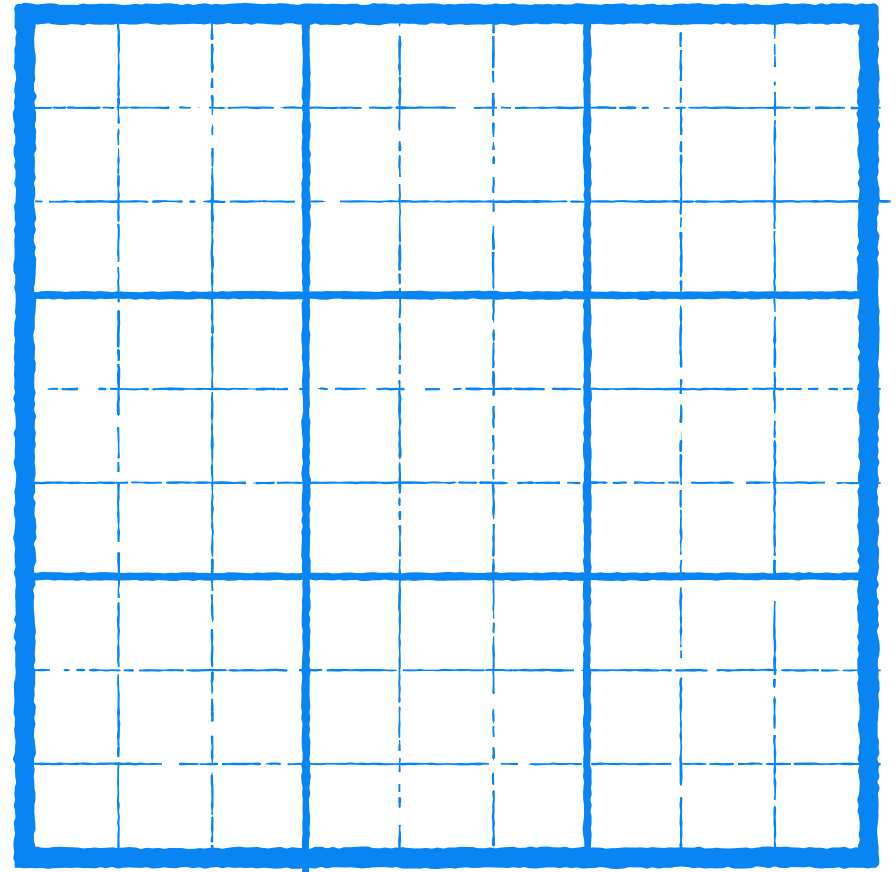
A Shadertoy shader for this pattern:

```glsl
// Hand-inked 9 x 9 grid: thin cell rules, heavier rules every third line and a
// thick frame. Each line is an exact-coverage band whose two edges wander by
// layered value noise; thin rules also lose ink in short gaps.

const vec3 PAPER = vec3(1.0);
const vec3 INK = vec3(0.03, 0.52, 0.95);

// Lengths are fractions of the canvas height.
const float CELLS = 9.0;
const float BLOCK = 3.0;                // cells between heavier rules
const float PITCH = 0.1075;
const vec2 ORIGIN = vec2(0.0284, 0.0164);
const float SPAN = CELLS * PITCH;

// Per weight: thin rule, block rule, frame.
const vec3 HALF_WIDTH = vec3(0.00125, 0.0044, 0.0116);
const vec3 ROUGHNESS = vec3(0.0010, 0.0015, 0.0024);
const float ROW_SMOOTHNESS = 0.75;      // rows are steadier than columns

const float FINE_FREQ = 150.0;
const float MID_FREQ = 62.0;
const float DRIFT_FREQ = 13.0;
const float GAP_FREQ = 125.0;
const float GAP_DEPTH = 0.0026;

const float ROW_TAIL = 0.0140;          // thin rows overshoot the frame
const float LONG_TAIL = 0.0255;
const float LONG_ROW = 7.0;
const float LONG_COLUMN = 3.0;
const float FRAME_REACH = 0.0142;
const float CORNER = 0.0138;
const float SHARP_CORNER = 0.004;

// Integer hash to 0..1.
float hash(int cell, int seed) {
    uint h = uint(cell) * 747796405u + uint(seed) * 2891336453u;
    h = ((h >> ((h >> 28u) + 4u)) ^ h) * 277803737u;
    h = (h ^ (h >> 15u)) * 2246822519u;
    return float((h ^ (h >> 13u)) >> 8u) / 16777216.0;
}

float noise(float x, int seed) {
    float cell = floor(x);
    float f = x - cell;
    f = f * f * (3.0 - 2.0 * f);
    return mix(hash(int(cell), seed), hash(int(cell) + 1, seed), f);
}

// Signed wander of one inked edge, about -1..1.
float edgeWander(float t, int seed) {
    float n = 0.55 * noise(t * FINE_FREQ, seed)
            + 0.30 * noise(t * MID_FREQ, seed + 1)
            + 0.15 * noise(t * DRIFT_FREQ, seed + 2);
    return 2.0 * n - 1.0;
}

// Share of a pixel centred at x that lies in the interval [lo, hi].
float bandCoverage(float x, float lo, float hi, float px) {
    float overlap = min(hi, x + 0.5 * px) - max(lo, x - 0.5 * px);
    return clamp(overlap / px, 0.0, 1.0);
}

// Outer outline of the frame, with one corner left nearly square.
float frameMask(vec2 p, float px) {
    vec2 q = p - 0.5 * SPAN;
    float radius = max(q.x, q.y) < 0.0 ? SHARP_CORNER : CORNER;
    vec2 d = abs(q) - (0.5 * SPAN + FRAME_REACH - radius);
    float dist = length(max(d, 0.0)) + min(max(d.x, d.y), 0.0) - radius;
    return clamp(0.5 - dist / px, 0.0, 1.0);
}

// Nearest line of one family; t runs along it, s across it.
float ruledLine(float t, float s, bool isRow, float frame, float px) {
    float index = clamp(round(s / PITCH), 0.0, CELLS);
    bool isFrame = index == 0.0 || index == CELLS;
    bool isBlock = mod(index, BLOCK) == 0.0;
    int weight = isFrame ? 2 : (isBlock ? 1 : 0);
    int seed = int(index) * 16 + (isRow ? 512 : 0);

    // Two independent rough edges
    float rough = ROUGHNESS[weight] * (isRow ? ROW_SMOOTHNESS : 1.0);
    float hi = HALF_WIDTH[weight] + rough * edgeWander(t, seed);
    float lo = -HALF_WIDTH[weight] + rough * edgeWander(t, seed + 4);

    // Dry gaps, gathered in patches that differ from line to line
    if (weight == 0) {
        float patchy = noise(t * DRIFT_FREQ, seed + 8);
        float dry = noise(t * GAP_FREQ, seed + 9) + 0.30 * (patchy - 0.5);
        float gap = GAP_DEPTH * smoothstep(0.76, 0.94, dry);
        hi -= gap;
        lo += gap;
    }

    // Line ends
    float head = 0.0;
    float tail = 0.0;
    if (isFrame) {
        head = FRAME_REACH - 0.0026;
        tail = head;
    } else if (isRow && weight == 0) {
        tail = index == LONG_ROW ? LONG_TAIL : ROW_TAIL;
    } else if (!isRow && index == LONG_COLUMN) {
        head = ORIGIN.y;
    }
    float ends = bandCoverage(t, -head, SPAN + tail, px);
    float ink = bandCoverage(s - index * PITCH, lo, hi, px) * ends;
    return isFrame ? ink * frame : ink;
}

void mainImage(out vec4 fragColor, in vec2 fragCoord) {
    float px = 1.0 / iResolution.y;
    vec2 p = fragCoord * px - ORIGIN;
    float frame = frameMask(p, px);
    float rows = ruledLine(p.x, p.y, true, frame, px);
    float columns = ruledLine(p.y, p.x, false, frame, px);
    fragColor = vec4(mix(PAPER, INK, max(rows, columns)), 1.0);
}
```
